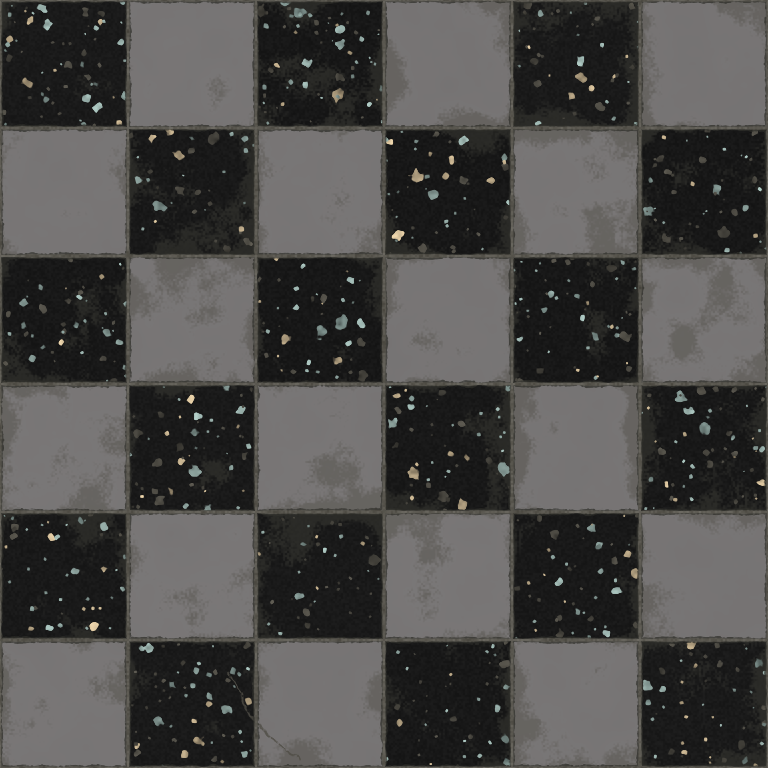
A Shadertoy shader for this texture:

```glsl
// Worn checkerboard floor: six by six tiles, plain grey alternating with black terrazzo.
// Jittered cells scatter the stone chips; wrapping value noise roughens the edges,
// clouds the surfaces and breaks up the grout, so the canvas tiles without a seam.

const float TILES = 6.0;
const vec3 GREY = vec3(0.47, 0.46, 0.46);
const vec3 BLACK = vec3(0.095, 0.095, 0.095);
const vec3 GROUT = vec3(0.36, 0.35, 0.32);
const vec3 GRIME = vec3(0.20, 0.20, 0.18);
const vec3 WORN_GREY = vec3(0.36, 0.35, 0.33);
const vec3 TEAL = vec3(0.58, 0.67, 0.65);
const vec3 CREAM = vec3(0.80, 0.72, 0.58);
const vec3 DRAB = vec3(0.31, 0.30, 0.27);

// Three random values per cell, without sine
vec3 hash3(vec2 cell, float seed) {
    vec3 p = fract(vec3(cell.xyx + seed * 7.13) * vec3(0.1031, 0.1030, 0.0973));
    p += dot(p, p.yxz + 33.33);
    return fract((p.xxy + p.yzz) * p.zyx);
}

// Value noise with a whole number of cells across the canvas
float wrapNoise(vec2 uv, float cells, float seed) {
    vec2 p = uv * cells, i = floor(p), f = fract(p);
    f = f * f * (3.0 - 2.0 * f);
    vec2 a = mod(i, cells), b = mod(i + 1.0, cells);
    float low = mix(hash3(a, seed).x, hash3(vec2(b.x, a.y), seed).x, f.x);
    float high = mix(hash3(vec2(a.x, b.y), seed).x, hash3(b, seed).x, f.x);
    return mix(low, high, f.y);
}

float cloudNoise(vec2 uv, float cells, float seed) {
    float sum = 0.0, weight = 0.5;
    for (int octave = 0; octave < 4; octave++) {
        sum += weight * wrapNoise(uv, cells, seed + float(octave));
        cells *= 2.0;
        weight *= 0.5;
    }
    return sum / 0.9375;
}

// Angular stone chips, at most one per cell, painted over the base colour
vec3 addChips(vec3 base, vec2 uv, float perTile, float density, vec2 radii, float seed, float pixel) {
    float cells = TILES * perTile;
    vec2 p = uv * cells, home = floor(p);
    float ragged = wrapNoise(uv, 192.0, seed + 5.0) - 0.5;
    for (int y = -1; y <= 1; y++) {
        for (int x = -1; x <= 1; x++) {
            vec2 cell = home + vec2(x, y), id = mod(cell, cells);
            vec3 place = hash3(id, seed), look = hash3(id, seed + 3.0);
            if (place.z > density) continue;
            vec2 q = p - cell - mix(vec2(0.1), vec2(0.9), place.xy);
            float angle = 6.2832 * look.x;
            q = mat2(cos(angle), sin(angle), -sin(angle), cos(angle)) * q;
            q.x *= mix(0.75, 1.4, look.z);
            float radius = mix(radii.x, radii.y, look.y * look.y);
            float boxy = max(abs(q.x), abs(q.y));
            float dist = mix(boxy, length(q), 0.5) - radius * (1.0 + 0.9 * ragged);
            float pick = fract(place.z * 57.0 + look.x);
            vec3 tint = pick < 0.40 ? TEAL : (pick < 0.54 ? CREAM : DRAB);
            tint *= mix(0.72, 1.08, look.z) + 0.3 * ragged;
            float edge = pixel * cells;
            base = mix(base, tint, 1.0 - smoothstep(-edge, edge, dist));
        }
    }
    return base;
}

float segmentDistance(vec2 p, vec2 a, vec2 b) {
    vec2 ab = b - a;
    return length(p - a - ab * clamp(dot(p - a, ab) / dot(ab, ab), 0.0, 1.0));
}

void mainImage(out vec4 fragColor, in vec2 fragCoord) {
    vec2 uv = fragCoord / iResolution.xy;
    float pixel = 0.7 / min(iResolution.x, iResolution.y);
    float grain = wrapNoise(uv, 384.0, 1.0) - 0.5;
    float rough = cloudNoise(uv, 72.0, 11.0) - 0.5;
    float cloud = cloudNoise(uv, 18.0, 21.0);

    // Tile identity and distance inwards from its border
    vec2 p = uv * TILES, tile = mod(floor(p), TILES);
    vec2 toCentre = abs(fract(p) - 0.5);
    float border = 0.5 - max(toCentre.x, toCentre.y);
    vec3 tileRandom = hash3(tile, 31.0);
    bool isBlack = mod(tile.x + tile.y, 2.0) > 0.5;

    // Clouded wear, strongest along the borders and different on each tile
    float wear = cloud + 0.22 * exp(-border * 13.0) + 0.14 * grain + 0.12 * (tileRandom.x - 0.5);
    wear = smoothstep(0.62, 0.80, wear);

    vec3 color;
    if (isBlack) {
        color = BLACK + 0.035 * grain + 0.012 * (tileRandom.y - 0.5);
        color = mix(color, GRIME, 0.65 * wear);
        color = addChips(color, uv, 7.0, 0.60, vec2(0.06, 0.27), 41.0, pixel);
        color = addChips(color, uv, 13.0, 0.12, vec2(0.10, 0.26), 53.0, pixel);
    } else {
        color = GREY + 0.010 * (tileRandom.y - 0.5) + 0.02 * (cloud - 0.5);
        color = mix(color, WORN_GREY, 0.65 * wear);
    }

    // Branchless crack through two neighbouring tiles near the bottom
    vec2 bent = uv + 0.014 * vec2(rough, wrapNoise(uv, 60.0, 61.0) - 0.5);
    float crack = min(segmentDistance(bent, vec2(0.300, 0.120), vec2(0.340, 0.050)),
                      segmentDistance(bent, vec2(0.340, 0.050), vec2(0.388, 0.010)));
    float crackMask = 1.0 - smoothstep(0.0012 - pixel, 0.0012 + pixel, crack);
    color = mix(color, DRAB, 0.8 * crackMask * smoothstep(-0.25, 0.05, grain + 0.2));

    // Ragged dark rim, then the pale grout line between tiles
    float edge = pixel * TILES;
    float rim = border + 0.030 * rough + 0.010 * grain;
    color = mix(color, GRIME + 0.06 * grain, 0.75 * (1.0 - smoothstep(0.021 - edge, 0.021 + edge, rim)));
    float joint = border + 0.012 * rough;
    vec3 groutColor = GROUT + 0.10 * grain + 0.12 * rough;
    color = mix(color, groutColor, 1.0 - smoothstep(0.012 - edge, 0.012 + edge, joint));

    fragColor = vec4(clamp(color, 0.0, 1.0), 1.0);
}
```
